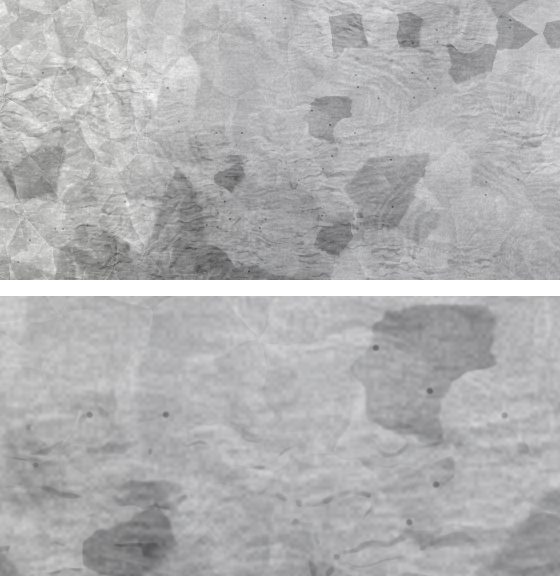
Top, the full canvas; bottom, a detail of the centre.
Give the GLSL for this texture, as a WebGL 1 fragment shader.

```glsl
precision highp float;
uniform vec2 u_resolution;

float hash(vec2 p) {
  return fract(sin(dot(p, vec2(127.1, 311.7))) * 43758.5);
}

float noise(vec2 p) {
  vec2 i = floor(p), f = fract(p);
  f = f * f * (3.0 - 2.0 * f);
  return mix(mix(hash(i), hash(i + vec2(1, 0)), f.x),
             mix(hash(i + vec2(0, 1)), hash(i + 1.0), f.x), f.y);
}

float fbm(vec2 p) {
  float sum = 0.0, amp = 0.53;
  for (int i = 0; i < 4; i++) {
    sum += amp * noise(p);
    p = p * 2.03 + 17.3;
    amp *= 0.5;
  }
  return sum;
}

vec2 siteOf(vec2 cell) {
  return cell + vec2(hash(cell + 3.7), hash(cell + 9.2));
}

// Flat dark crystals: a share of the cells, with crisp blended borders
float patches(vec2 p, float scale, float lowShare, float highShare) {
  p *= scale;
  float sum = 0.0, total = 0.0;
  for (int y = -1; y <= 1; y++)
    for (int x = -1; x <= 1; x++) {
      vec2 cell = floor(p) + vec2(x, y), site = siteOf(cell), d = p - site;
      float weight = exp(-55.0 * dot(d, d));
      float share = mix(lowShare, highShare, smoothstep(0.28, 0.55, site.y / scale));
      float dark = step(hash(cell + 21.4), share) * (0.65 + 0.5 * hash(cell + 5.1));
      sum += weight * dark;
      total += weight;
    }
  return sum / max(total, 1e-30);
}

// Pale crystals: x = flat tone, y = fanned shards, z = fine feathering
vec3 spangles(vec2 p) {
  vec3 sum = vec3(0.0);
  float total = 0.0;
  for (int y = -1; y <= 1; y++)
    for (int x = -1; x <= 1; x++) {
      vec2 cell = floor(p) + vec2(x, y), d = p - siteOf(cell);
      float weight = exp(-45.0 * dot(d, d));
      float seed = hash(cell + 41.8), angle = seed * 6.2832;
      vec2 along = vec2(cos(angle), sin(angle));
      float u = dot(d, along), v = dot(d, vec2(-along.y, along.x));
      float fan = fract(atan(v, u) / 6.2832 * floor(3.0 + 4.0 * hash(cell + 2.6)));
      fan *= 1.0 - smoothstep(0.93, 1.0, fan);
      float curve = v + 0.25 * u * u;
      float ribs = sin(curve * 52.0 + 4.0 * noise(d * 5.0 + cell));
      float feather = ribs * 0.5 + noise(vec2(u * 3.0, curve * 24.0) + cell * 7.0) - 0.5;
      feather *= smoothstep(0.35, 0.9, hash(cell + 63.5));
      sum += weight * vec3(hash(cell + 14.9) - 0.5, fan - 0.45, feather);
      total += weight;
    }
  return sum / max(total, 1e-30);
}

void main() {
  vec2 p = gl_FragCoord.xy / u_resolution.y;
  vec2 warp = vec2(fbm(p * 9.0), fbm(p * 9.0 + 31.0)) - 0.5;
  vec2 q = p + 0.07 * warp;
  float left = 1.0 - smoothstep(0.1, 1.0, p.x);
  float low = 1.0 - smoothstep(0.0, 0.65, p.y);

  // Broad sheen
  float tone = 0.732 + 0.055 * left - 0.075 * low + 0.14 * (fbm(p * 2.6 + 4.0) - 0.5);

  // Crystals
  vec3 large = spangles(q * 4.2 + 11.0);
  vec3 small = spangles(q * 8.5 + 53.0);
  tone += 0.085 * large.x + 0.05 * small.x;
  tone += (0.05 + 0.08 * left) * large.y + (0.02 + 0.07 * left) * small.y;
  tone += 0.045 * large.z + 0.02 * small.z;
  float dark = max(patches(q + 2.3, 5.0, 0.0, 0.0), patches(q, 4.6, 0.32, 0.03));
  dark = max(dark, patches(q + vec2(0.4, 0.0), 9.5, 0.08, 0.09));
  tone -= 0.145 * dark;

  // Horizontal rolling grain and wrinkles
  float grain = noise(p * vec2(38.0, 150.0) + 6.0 * warp.yx);
  float worn = smoothstep(0.4, 0.65, fbm(p * vec2(2.5, 4.5) + 70.0));
  tone += (0.045 + 0.06 * worn) * (grain - 0.5);
  float wrinkle = noise(vec2(p.x * 24.0, p.y * 95.0) + 9.0 * warp);
  tone -= 0.10 * worn * smoothstep(0.68, 0.92, wrinkle);
  tone += 0.07 * left * smoothstep(0.7, 0.95, noise(p * vec2(70.0, 110.0) + 8.0));
  tone += 0.07 * (noise(p * 210.0) - 0.5);

  // Sparse pits
  vec2 pitCell = floor(p * 24.0);
  vec2 pit = fract(p * 24.0) - 0.25 - 0.5 * vec2(hash(pitCell), hash(pitCell + 8.3));
  tone -= 0.2 * step(0.95, hash(pitCell + 33.0)) * (1.0 - smoothstep(0.04, 0.13, length(pit)));

  vec3 steel = tone + mix(vec3(-0.003, -0.002, 0.004), vec3(0.003, 0.002, -0.004), left);
  gl_FragColor = vec4(clamp(steel, 0.0, 1.0), 1.0);
}
```
